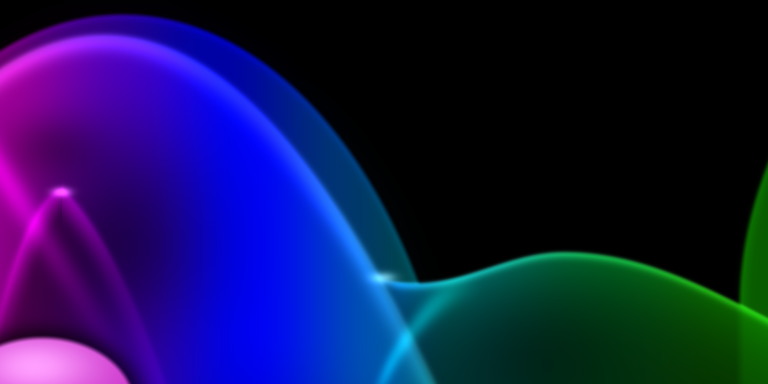
Reproduce this background procedurally as a WebGL 1 fragment shader.

```glsl
precision highp float;
// Glowing translucent veils on black: a tall double arch on the left, a low wave
// on the right and a leaf at the far edge. Each veil is a signed distance to a
// curve, tinted by a horizontal spectrum and lit along its rim.

uniform vec2 u_resolution;

const vec3 MAGENTA = vec3(0.64, 0.0, 0.62);
const vec3 VIOLET = vec3(0.30, 0.0, 0.80);
const vec3 BLUE = vec3(0.0, 0.01, 1.0);
const vec3 AZURE = vec3(0.0, 0.33, 0.68);
const vec3 TEAL = vec3(0.0, 0.43, 0.42);
const vec3 EMERALD = vec3(0.0, 0.42, 0.14);
const vec3 GREEN = vec3(0.04, 0.42, 0.0);
const vec3 PINK = vec3(0.80, 0.22, 0.80);
const vec3 PALE_PINK = vec3(1.0, 0.62, 1.0);

// Hue of the light from left to right
vec3 spectrum(float x) {
  vec3 c = mix(MAGENTA, VIOLET, smoothstep(0.0, 0.36, x));
  c = mix(c, BLUE, smoothstep(0.30, 0.62, x));
  c = mix(c, AZURE, smoothstep(0.65, 1.0, x));
  c = mix(c, TEAL, smoothstep(0.95, 1.2, x));
  c = mix(c, EMERALD, smoothstep(1.2, 1.62, x));
  return mix(c, GREEN, smoothstep(1.55, 1.9, x));
}

// Smooth coverage of the negative side of a distance
float fill(float d, float softness) {
  return 1.0 - smoothstep(-softness, softness, d);
}

// Bell-shaped falloff
float bell(float d, float width) {
  return exp(-d * d / (width * width));
}

// Line of light, crisp outside and soft inside
float rim(float d, float outerWidth, float innerWidth) {
  return bell(d, d > 0.0 ? outerWidth : innerWidth);
}

// Approximate signed distance to an ellipse
float ellipseDistance(vec2 p, vec2 center, vec2 radii) {
  vec2 q = (p - center) / radii;
  float k = length(q);
  return k * (k - 1.0) / max(length(q / radii), 0.001);
}

// Distance above a downward parabola
float parabolaDistance(vec2 p, vec2 peak, float bend) {
  float dx = p.x - peak.x;
  float slope = 2.0 * bend * dx;
  return (p.y - peak.y + bend * dx * dx) / sqrt(1.0 + slope * slope);
}

// Wave with a tight left flank and a long right flank
float waveHeight(float x) {
  float dx = x - 1.47;
  float drop = dx < 0.0 ? 0.0405 * (1.0 - cos(8.0 * dx)) : 0.17 * (1.0 - cos(3.0 * dx));
  return 0.341 - drop;
}

// Distance above a pointed fold whose sides bend downward
float foldDistance(vec2 p, vec2 tip) {
  float dx = p.x - tip.x;
  float a = abs(dx);
  vec2 side = dx < 0.0 ? vec2(0.4, 10.5) : vec2(1.0, 3.5);
  float slope = side.x + 2.0 * side.y * a;
  return (p.y - tip.y + side.x * a + side.y * a * a) / sqrt(1.0 + slope * slope);
}

// Interior of the arch: blue light around a dark violet hollow
vec3 archBody(vec2 p) {
  vec3 c = spectrum(p.x);
  float hollow = bell(length((p - vec2(0.30, 0.36)) / vec2(0.25, 0.31)), 1.0);
  float corner = bell(length((p - vec2(0.13, 0.62)) / vec2(0.12, 0.08)), 1.0);
  c *= 1.0 - 0.62 * hollow - 0.25 * corner;
  c *= mix(0.72, 1.0, smoothstep(-0.15, 0.35, p.y + 0.25 * p.x));
  return c;
}

// Pink streaks and the pointed fold in the lower left
vec3 addFolds(vec3 c, vec2 p) {
  vec2 tip = vec2(0.161, 0.5);
  float d = foldDistance(p, tip);
  float fade = smoothstep(0.0, 0.45, p.y) * smoothstep(0.45, 0.12, p.x);
  c *= 1.0 - 0.42 * fill(d, 0.02) * smoothstep(0.36, 0.08, p.x);
  c += MAGENTA * rim(d, 0.012, 0.035) * (0.12 + 0.45 * fade);
  float streak = (p.y - 0.557 + 1.53 * p.x) / 1.83;
  c += MAGENTA * bell(streak, 0.035) * 0.5 * smoothstep(0.36, 0.0, p.x);
  return c + PALE_PINK * 0.6 * bell(length((p - tip) / vec2(0.025, 0.012)), 1.0);
}

void main() {
  vec2 p = gl_FragCoord.xy / u_resolution * vec2(2.0, 1.0);
  vec3 hue = spectrum(p.x);

  // Outer arch veil
  float outer = ellipseDistance(p, vec2(0.32, -0.503), vec2(0.902, 1.464));
  vec3 color = spectrum(p.x + 0.08) * 0.62 * fill(outer, 0.008);
  color += hue * (0.14 * rim(outer, 0.006, 0.015) + 0.025 * bell(max(outer, 0.0), 0.05));

  // Leaf at the right edge
  float leaf = 1.927 + 0.53 * pow(max(p.y - 0.2, 0.0), 2.0) - p.x;
  color += GREEN * (0.85 * fill(leaf, 0.008) + 0.2 * rim(leaf, 0.008, 0.02));

  // Wave veil, darker in its depth
  float wave = (p.y - waveHeight(p.x)) * 0.95;
  float start = smoothstep(0.97, 1.05, p.x);
  vec3 sea = hue * (0.42 + 0.55 * exp(min(wave, 0.0) * 8.0));
  sea *= 1.0 - 0.3 * bell(length((p - vec2(1.40, 0.08)) / vec2(0.22, 0.16)), 1.0);
  sea += GREEN * 0.22 * fill(leaf, 0.015);
  color = mix(color, sea, fill(wave, 0.006) * start);

  // Inner arch veil with its bright ridge
  float inner = parabolaDistance(p, vec2(0.27, 0.901), 1.23);
  vec3 body = addFolds(archBody(p), p);
  color = mix(color, body, fill(inner, 0.018));
  float ridge = rim(inner, 0.012, 0.035) * mix(1.0, 0.55, smoothstep(0.9, 1.1, p.x));
  color += (hue * 0.3 + vec3(0.14, 0.17, 0.16)) * ridge;

  // Wave crest, crossing ray and the spark where the veils meet
  color += (hue * 0.6 + 0.07) * rim(wave, 0.006, 0.014) * start;
  float rx = p.x - 0.99;
  float ray = (p.y - 1.95 * rx + 3.7 * rx * rx) * 0.6;
  color += TEAL * 0.65 * bell(ray, 0.022) * smoothstep(0.95, 1.02, p.x)
    * smoothstep(1.27, 1.1, p.x) * fill(wave, 0.006);
  color += vec3(0.4, 0.5, 0.5) * bell(length((p - vec2(1.0, 0.277)) / vec2(0.03, 0.014)), 1.0);

  // Glossy pink dome with a dark surround
  float dome = ellipseDistance(p, vec2(0.11, -0.06), vec2(0.24, 0.18));
  color *= 1.0 - 0.55 * bell(max(dome, 0.0), 0.035);
  float gloss = bell(length((p - vec2(0.09, 0.045)) / vec2(0.16, 0.08)), 1.0);
  color = mix(color, mix(PINK, PALE_PINK, gloss), fill(dome, 0.009));

  gl_FragColor = vec4(clamp(color, 0.0, 1.0), 1.0);
}
```
